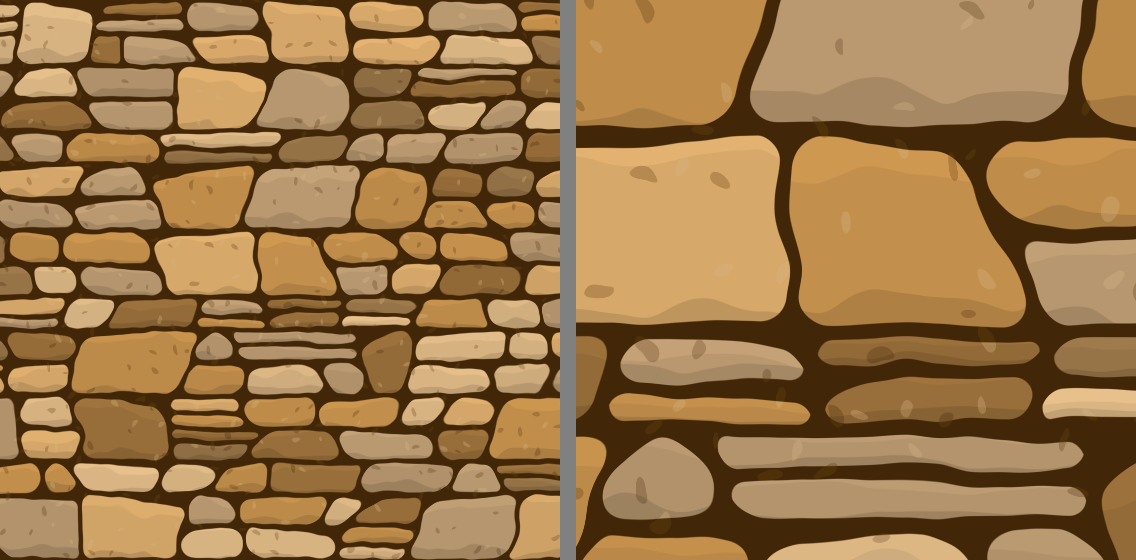
Left, the full canvas; right, a detail of the centre.
This texture is drawn by a WebGL 1 fragment shader. Its source:

```glsl
precision highp float;
// Dry stone wall: bands of one or two rows are cut by slanted joints into
// rounded stones, some spanning both rows, some split into thin slabs.
// Each stone gets a flat colour, a lit top, a shaded foot and mineral flakes.
uniform vec2 u_resolution;

#define ROWS 17.0      // rows of stone over the canvas height
#define PITCH 2.6      // mean joint spacing, in row heights
#define GAP 0.07       // half width of the mortar
#define SLANT 1.05     // spread of the joint slopes
#define TALL 0.38      // chance of a stone two rows high
#define THIN 0.17      // chance of a stone split into two slabs
#define FLAKE_CELL 0.62
#define MORTAR vec3(0.26, 0.15, 0.03)

float hash(vec2 p) {
  vec3 q = fract(vec3(p.xyx) * 0.1031);
  q += dot(q, q.yzx + 33.33);
  return fract((q.x + q.y) * q.z);
}

float noise(vec2 p) {
  vec2 i = floor(p), f = fract(p);
  f = f * f * (3.0 - 2.0 * f);
  return mix(mix(hash(i), hash(i + vec2(1, 0)), f.x),
             mix(hash(i + vec2(0, 1)), hash(i + vec2(1, 1)), f.x), f.y);
}

bool isTall(float i, float band, float height) {
  return height > 1.5 && hash(vec2(i, band) + 17.0) < TALL;
}

// x of joint i at height y inside its band
float joint(float i, float band, float height, float row, float y) {
  bool spans = isTall(i - 1.0, band, height) || isTall(i, band, height);
  float level = spans ? 0.0 : row;
  float middle = spans ? 0.5 * height : row + 0.5;
  float shift = spans ? 0.0 : 0.8 * (hash(vec2(i, band + row) + 140.0) - 0.5);
  float slope = SLANT * (hash(vec2(i, band + level) + 280.0) - 0.5);
  float jitter = 0.5 * (hash(vec2(i, band) + 61.0) - 0.5);
  return PITCH * (i + jitter) + shift + slope * (y - middle);
}

vec3 stoneColour(float pick) {
  if (pick < 0.38) return vec3(0.71, 0.585, 0.43);  // greige
  if (pick < 0.54) return vec3(0.83, 0.69, 0.50);   // cream
  if (pick < 0.65) return vec3(0.83, 0.65, 0.41);   // gold
  if (pick < 0.78) return vec3(0.75, 0.55, 0.29);   // ochre
  if (pick < 0.89) return vec3(0.58, 0.42, 0.22);   // brown
  return vec3(0.57, 0.44, 0.27);                    // umber
}

// Scattered small slivers, turned at random
float flakes(vec2 p, float salt, float chance, float aa) {
  p += 0.1 * vec2(noise(p * 5.0 + salt), noise(p * 5.0 + salt + 40.0));
  p = p / FLAKE_CELL + salt * 0.37;
  vec2 cell = floor(p), key = cell + salt;
  vec2 centre = 0.5 + 0.5 * (vec2(hash(key), hash(key + 71.0)) - 0.5);
  vec2 q = (p - cell - centre) * FLAKE_CELL;
  float turn = 6.2832 * hash(key + 133.0);
  q = mat2(cos(turn), sin(turn), -sin(turn), cos(turn)) * q;
  float size = mix(0.07, 0.15, hash(key + 207.0));
  float edge = length(q * vec2(1.0, 2.1)) - size;
  return step(hash(key + 311.0), chance) * (1.0 - smoothstep(-aa, 1.5 * aa, edge));
}

void main() {
  vec2 wall = gl_FragCoord.xy / u_resolution.y * ROWS;
  float aa = 0.8 * ROWS / u_resolution.y;
  vec2 p = wall + vec2(0.26, 0.11) * (vec2(noise(wall * 1.3), noise(wall * 1.1 + 50.0)) - 0.5);
  p += 0.06 * (vec2(noise(wall * 3.0 + 90.0), noise(wall * 3.0 + 130.0)) - 0.5);

  // Bands of 2, 1 and 2 rows repeat every five rows
  float step5 = mod(p.y, 5.0);
  float start = step5 < 2.0 ? 0.0 : (step5 < 3.0 ? 2.0 : 3.0);
  float height = start == 2.0 ? 1.0 : 2.0;
  float band = 5.0 * floor(p.y / 5.0) + start;
  float y = step5 - start, row = floor(y);

  // Stone between two joints
  float i = floor(p.x / PITCH);
  if (p.x < joint(i, band, height, row, y)) i -= 1.0;
  else if (p.x > joint(i + 1.0, band, height, row, y)) i += 1.0;
  float left = joint(i, band, height, row, y);
  float right = joint(i + 1.0, band, height, row, y);
  float bottom = 0.0, top = height;
  vec2 id = vec2(i, band);

  if (!isTall(i, band, height)) {
    bottom = row;
    top = row + 1.0;
    id.y += row;
    float width = joint(i + 1.0, band, height, row, row + 0.5)
                - joint(i, band, height, row, row + 0.5);
    float cut = hash(id + 419.0);
    if (hash(id + 367.0) < THIN) {          // two thin slabs
      float bed = row + 0.4 + 0.2 * cut + 0.12 * (noise(p * 0.9 + 9.0) - 0.5);
      if (y < bed) top = bed; else { bottom = bed; id.x += 500.0; }
    } else if (width > 3.0) {               // two shorter stones
      float seam = mix(left, right, 0.32 + 0.36 * cut)
                 + SLANT * (hash(id + 457.0) - 0.5) * (y - row - 0.5);
      if (p.x < seam) right = seam; else { left = seam; id.x += 500.0; }
    }
  }

  // Sloping crown and rounded outline
  float along = clamp((p.x - left) / max(right - left, 0.1), 0.0, 1.0);
  if (hash(id + 503.0) < 0.5) along = 1.0 - along;
  top -= 0.28 * hash(id + 541.0) * (top - bottom) * along * along;
  vec2 inset = vec2(min(p.x - left, right - p.x), min(y - bottom, top - y)) - GAP;
  float radius = min(mix(0.2, 0.48, hash(id + 577.0)),
                     0.42 * min(top - bottom, right - left));
  radius = max(radius, 0.05);
  float depth = radius - length(max(radius - inset, 0.0));

  // Flat colour, lit top and shaded foot with wavy borders
  vec3 colour = stoneColour(hash(id + 613.0)) * (0.97 + 0.06 * hash(id + 659.0));
  float wave = noise(p * 1.6 + id * 3.0), thick = min(top - bottom, 1.3);
  float lit = thick * (0.3 * wave + 0.22 * hash(id + 701.0) - 0.1);
  float shade = thick * (0.3 * wave + 0.22 * hash(id + 743.0) - 0.12);
  colour *= 1.0 + 0.06 * (1.0 - smoothstep(-aa, aa, top - y - GAP - lit));
  colour *= 1.0 - 0.11 * (1.0 - smoothstep(-aa, aa, y - bottom - GAP - shade));

  // Mineral flakes, dark and pale, and faint stains in the mortar
  float dark = flakes(wall, 11.0, 0.36, aa);
  float pale = flakes(wall, 29.0, 0.26, aa);
  colour = mix(colour, vec3(0.84, 0.71, 0.52), 0.32 * pale);
  colour *= 1.0 - vec3(0.15, 0.18, 0.23) * dark;
  vec3 mortar = mix(MORTAR, vec3(0.34, 0.22, 0.04), 0.6 * max(dark, pale));

  gl_FragColor = vec4(mix(mortar, colour, smoothstep(-aa, aa, depth)), 1.0);
}
```
